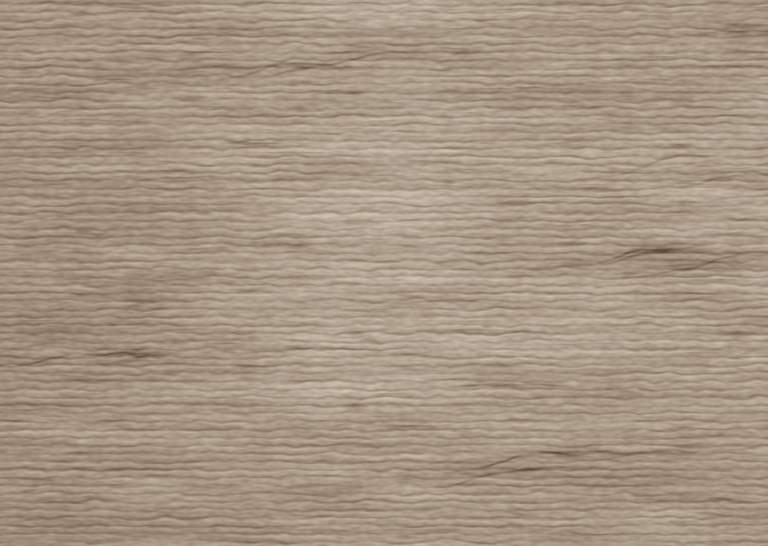
This texture is drawn by a Shadertoy shader. Its source:

```glsl
// Pale, finely ribbed wood board with horizontal grain.
// Stretched gradient noise makes the fibres, a wavering repeat makes the ribs,
// and tapered strokes make scattered cracks and S-shaped grain figures.

const vec3 WOOD_MID = vec3(0.655, 0.588, 0.520);
const vec3 WOOD_STEP = vec3(0.054, 0.058, 0.059); // colour change per unit of tone
const float RIB_COUNT = 68.0;
const int CRACKS = 24;
const int FIGURES = 5;
const int WISPS = 6;

vec2 hash2(vec2 p) {
    vec3 h = fract(p.xyx * vec3(0.1031, 0.1030, 0.0973));
    h += dot(h, h.yzx + 33.33);
    return fract((h.xx + h.yz) * h.zy);
}

float cornerSlope(vec2 cell, vec2 offset) {
    float angle = 6.28318 * hash2(cell + 300.0).x;
    return dot(vec2(cos(angle), sin(angle)), offset);
}

float gradientNoise(vec2 p) {
    vec2 i = floor(p), f = fract(p);
    vec2 u = f * f * f * (f * (f * 6.0 - 15.0) + 10.0);
    vec2 e = vec2(1.0, 0.0);
    float low = mix(cornerSlope(i, f), cornerSlope(i + e, f - e), u.x);
    float high = mix(cornerSlope(i + e.yx, f - e.yx), cornerSlope(i + 1.0, f - 1.0), u.x);
    return mix(low, high, u.y);
}

float bell(float x, float width) {
    return exp(-x * x / (width * width));
}

// Ribs: a dark groove with a lit lip beside it
float ribs(vec2 p) {
    float waver = 0.45 * gradientNoise(vec2(p.x * 14.0, p.y * 36.0))
                + 0.25 * gradientNoise(vec2(p.x * 38.0, p.y * 50.0));
    float phase = fract(p.y * RIB_COUNT + waver) - 0.5;
    float depth = 0.85 + 0.9 * gradientNoise(vec2(p.x * 5.0, p.y * 40.0) + 17.0);
    return depth * (0.6 * bell(phase + 0.28, 0.18) - 1.7 * bell(phase - 0.05, 0.19));
}

// Fibres: streaks from broad bands down to fine grain and dark pores
float fibres(vec2 p) {
    float tone = 0.9 * gradientNoise(p * vec2(1.2, 4.0));
    tone += 1.3 * gradientNoise(p * vec2(2.2, 26.0) + 5.0);
    tone += 1.2 * gradientNoise(p * vec2(6.0, 75.0) + 11.0);
    tone += 1.1 * gradientNoise(p * vec2(30.0, 150.0) + 23.0);
    tone += 0.9 * gradientNoise(p * vec2(70.0, 190.0) + 31.0);
    float pores = smoothstep(0.22, 0.6, gradientNoise(p * vec2(10.0, 120.0) + 43.0));
    return tone - 1.6 * pores;
}

// Stroke: thin dark line, tapered at both ends, with a soft shade above it
float stroke(vec2 q, float halfLength, float rise, float width, float seed) {
    float along = 0.5 + 0.5 * q.x / halfLength;
    float taper = smoothstep(0.0, 0.75, along) * (1.0 - smoothstep(0.8, 1.0, along));
    float bend = rise * (smoothstep(-0.07, 0.07, q.x) - 0.5);
    bend += 0.012 * gradientNoise(vec2(q.x * 6.0, seed));
    bend += 0.004 * gradientNoise(vec2(q.x * 28.0, seed + 9.0));
    float d = q.y - bend;
    float broken = 0.8 + 0.9 * gradientNoise(vec2(q.x * 22.0, seed + 4.0));
    float line = broken * bell(d, width * (0.5 + 0.5 * taper));
    float shade = 0.22 * exp(-abs(d) / 0.011) * smoothstep(-0.002, 0.002, d);
    return taper * (line + shade);
}

// Cracks: long, nearly level strokes spread over the board
float cracks(vec2 p, float aspect) {
    float sum = 0.0;
    for (int i = 0; i < CRACKS; i++) {
        float id = float(i);
        vec2 size = hash2(vec2(id, 3.7));
        vec2 form = hash2(vec2(id, 8.2));
        vec2 centre = vec2(aspect * fract(0.37 + id * 0.618), (id + form.x) / float(CRACKS));
        vec2 q = p - centre;
        q.y -= 0.05 * (form.y - 0.5) * q.x;
        q.x *= form.x < 0.4 ? -1.0 : 1.0;
        float strength = 0.7 + 3.2 * size.y * size.y;
        sum += strength * stroke(q, mix(0.09, 0.30, size.x), 0.003,
                                 mix(0.0016, 0.0028, size.y), id + 0.5);
    }
    return sum;
}

// Figures: clusters of S-shaped wisps where the grain swirls
float figures(vec2 p, float aspect) {
    float sum = 0.0;
    for (int i = 0; i < FIGURES; i++) {
        float id = float(i);
        float across = fract(0.64 + 0.25 * id + 0.17 * id * id);
        vec2 centre = vec2(aspect * across, (id + 0.85) / (float(FIGURES) + 0.6));
        for (int j = 0; j < WISPS; j++) {
            float seed = id * 7.0 + float(j) + 60.5;
            vec2 place = hash2(vec2(seed, 1.3)) - 0.5;
            vec2 size = hash2(vec2(seed, 5.9));
            vec2 q = p - centre - place * vec2(0.42, 0.06);
            sum += mix(0.8, 3.4, size.y * size.y)
                 * stroke(q, mix(0.10, 0.24, size.x), mix(0.008, 0.032, size.y), 0.0028, seed);
        }
    }
    return sum;
}

void mainImage(out vec4 fragColor, in vec2 fragCoord) {
    vec2 p = fragCoord / iResolution.y;
    float aspect = iResolution.x / iResolution.y;

    // Light falls off from the upper right
    vec2 fromLight = p - vec2(0.67 * aspect, 0.65);
    float tone = 0.86 - 1.1 * dot(fromLight, fromLight);

    tone += ribs(p) + fibres(p);
    tone -= min(cracks(p, aspect) + figures(p, aspect), 5.0);
    fragColor = vec4(clamp(WOOD_MID + WOOD_STEP * tone, 0.0, 1.0), 1.0);
}
```
